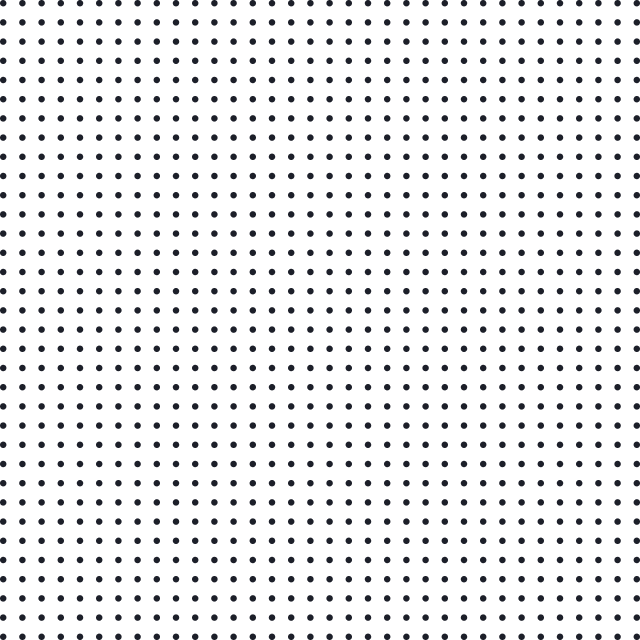
Reproduce this pattern procedurally as a WebGL 1 fragment shader.

```glsl
precision highp float;

uniform vec2 u_resolution;

// Signed distance to the nearest dot of a square grid centred on the origin
float dotGrid(vec2 p, float spacing, float radius) {
    vec2 cell = (fract(p / spacing) - 0.5) * spacing;
    return length(cell) - radius;
}

void main() {
    float side = min(u_resolution.x, u_resolution.y);
    vec2 p = (gl_FragCoord.xy - 0.5 * u_resolution) / side;

    // 34 dots each way, the outermost touching the canvas edges
    float dist = dotGrid(p, 0.03, 0.005);

    // One pixel of edge smoothing
    float coverage = clamp(0.5 - dist * side, 0.0, 1.0);

    vec3 paper = vec3(1.0);
    vec3 ink = vec3(0.11, 0.12, 0.16);
    gl_FragColor = vec4(mix(paper, ink, coverage), 1.0);
}
```
